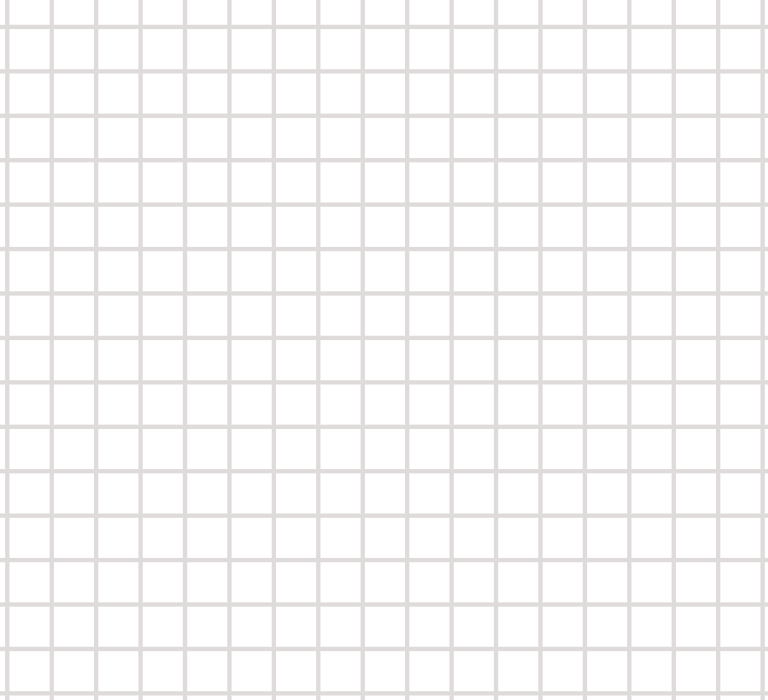
Give the GLSL for this pattern, as a WebGL 1 fragment shader.

```glsl
precision highp float;

uniform vec2 u_resolution;

// Distance to the nearest grid line on each axis, in cells
vec2 lineDistance(vec2 cell) {
  return abs(fract(cell + 0.5) - 0.5);
}

void main() {
  // Square cells, 17.285 across the canvas width
  float cellsPerPixel = 17.285 / u_resolution.x;
  vec2 cell = gl_FragCoord.xy * cellsPerPixel - vec2(0.164, 0.149);

  // Pixel coverage of the vertical and horizontal lines
  vec2 coverage = clamp((0.049 - lineDistance(cell)) / cellsPerPixel + 0.5, 0.0, 1.0);
  float grid = max(coverage.x, coverage.y);

  vec3 paper = vec3(1.0);
  vec3 lineColor = vec3(0.878, 0.859, 0.859);
  gl_FragColor = vec4(mix(paper, lineColor, grid), 1.0);
}
```
